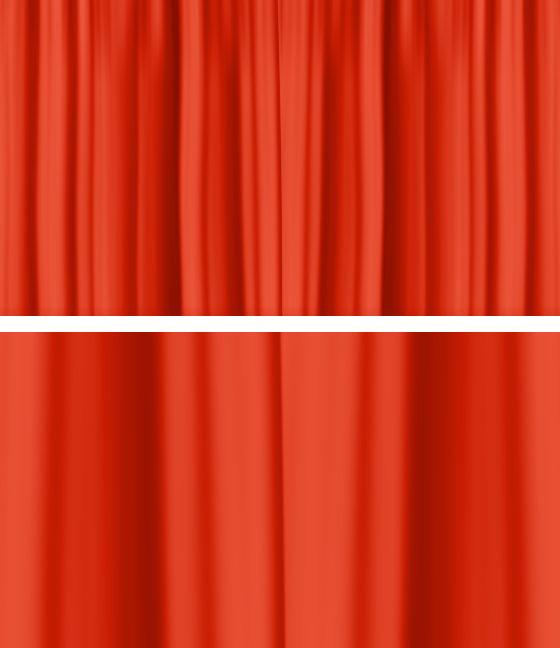
Top, the full canvas; bottom, a detail of the centre.
Give the GLSL for this texture, as a Shadertoy shader.

```glsl
// A red stage curtain of two mirrored leaves that meet near the middle.
// Soft lopsided valleys shade each leaf; pleats gather at the top and
// stretched gradient noise bends the folds and adds fine streaks.

#define SEAM 0.5026          // where the leaves meet, in canvas widths
#define FAN 0.014            // spread of the inner folds towards the top
#define WARP 0.007           // sideways wander of the folds
#define STREAK 0.16          // strength of the fine streaks
#define PLEAT_PERIOD 0.065   // spacing of the top pleats
#define GATHER_START 0.70    // height at which the pleats begin
#define SHEEN_LEVEL 0.94     // light on unshaded cloth
#define SHADOW vec3(0.53, 0.06, 0.00)
#define BODY vec3(0.79, 0.115, 0.01)
#define SHEEN vec3(0.92, 0.33, 0.22)

// Valleys of one leaf: centre, outer softness, inner softness
// (all in thousandths of the canvas width), and depth.
const int VALLEYS = 9;
const vec4 valleys[VALLEYS] = vec4[VALLEYS](
    vec4( 13.0,  7.0,  5.0, 0.18), vec4( 62.0, 23.0,  8.0, 0.78),
    vec4(133.0, 14.0,  7.0, 0.75), vec4(163.0,  8.0,  5.0, 0.40),
    vec4(243.0, 36.0,  6.0, 0.60), vec4(317.0, 52.0,  7.0, 0.95),
    vec4(368.0, 10.0,  7.0, 0.40), vec4(424.0, 36.0, 10.0, 0.85),
    vec4(457.0,  9.0,  6.0, 0.40));

vec2 gradientAt(vec2 cell) {
    float angle = 6.2832 * fract(sin(dot(cell, vec2(127.1, 311.7))) * 43758.5);
    return vec2(cos(angle), sin(angle));
}

float gradientNoise(vec2 p) {
    vec2 cell = floor(p), f = fract(p);
    vec2 w = f * f * f * (f * (f * 6.0 - 15.0) + 10.0);
    float a = dot(gradientAt(cell), f);
    float b = dot(gradientAt(cell + vec2(1, 0)), f - vec2(1, 0));
    float c = dot(gradientAt(cell + vec2(0, 1)), f - vec2(0, 1));
    float d = dot(gradientAt(cell + vec2(1, 1)), f - vec2(1, 1));
    return mix(mix(a, b, w.x), mix(c, d, w.x), w.y);
}

// Gaussian falloff with a different softness on each side.
float lopsided(float offset, float outer, float inner) {
    float t = offset / (offset < 0.0 ? outer : inner);
    return exp(-t * t);
}

float foldLight(float q) {
    float light = SHEEN_LEVEL;
    for (int i = 0; i < VALLEYS; i++) {
        vec4 v = valleys[i];
        light *= 1.0 - v.w * lopsided(q * 1000.0 - v.x, v.y, v.z);
    }
    return light;
}

vec3 clothColor(float light) {
    float t = clamp(light, 0.0, 1.0) * 2.0;
    return t < 1.0 ? mix(SHADOW, BODY, t) : mix(BODY, SHEEN, t - 1.0);
}

void mainImage(out vec4 fragColor, in vec2 fragCoord) {
    vec2 uv = fragCoord / iResolution.xy;

    // Mirror the leaves, then fan and bend the folds
    float leaf = SEAM - abs(uv.x - SEAM);
    float q = leaf + FAN * (uv.y - 0.5) * smoothstep(0.33, 0.45, leaf);
    q += WARP * gradientNoise(vec2(leaf * 14.0, uv.y * 1.6));
    float light = foldLight(q);

    // Tapering pleats under the rail
    float gather = smoothstep(GATHER_START, 1.0, uv.y);
    float pleat = 0.5 + 0.5 * cos(6.2832 * (q - 0.02) / PLEAT_PERIOD);
    light = mix(light, 0.9, 0.6 * gather * pleat * pleat);
    light *= 1.0 - 0.3 * gather * (1.0 - pleat);

    // Long streaks, sharper where the cloth is gathered
    float streaks = gradientNoise(vec2(q * 45.0, uv.y * 0.8 + 7.0))
                  + 0.5 * gradientNoise(vec2(q * 110.0, uv.y * 1.2 + 3.0));
    light += STREAK * (1.0 + 1.5 * gather) * streaks;

    // Curved overlap shadow at the seam, and a dim hem
    float edge = SEAM - 0.008 * uv.y * uv.y;
    light *= 1.0 - 0.6 * lopsided(uv.x - edge, 0.007, 0.0015);
    light *= 0.9 + 0.1 * smoothstep(0.0, 0.04, uv.y);

    fragColor = vec4(clothColor(light), 1.0);
}
```
